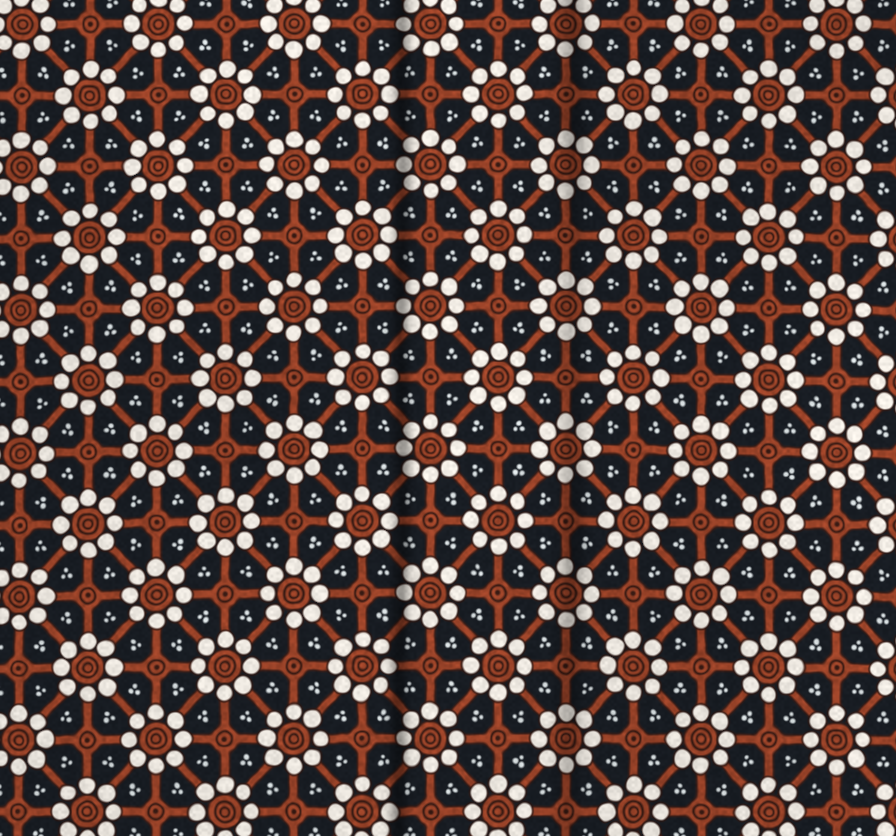
Reproduce this pattern procedurally as a Shadertoy shader.

```glsl
// Printed cotton: a lattice of eight-petal rosettes and small rings joined by rust bars.
#define COLUMNS 13.24
#define ROWS 11.675
#define PETAL_RING 0.39
#define PETAL_RADIUS 0.119
#define DISC_RADIUS 0.235
#define NODE_RADIUS 0.185
#define BAR_HALF_WIDTH 0.055
#define CREASE_X 0.447
#define NAVY vec3(0.092, 0.110, 0.135)
#define BROWN vec3(0.225, 0.110, 0.085)
#define RUST vec3(0.610, 0.265, 0.160)
#define CREAM vec3(0.935, 0.915, 0.885)

const float PI = 3.14159265;

float hash(vec2 p) {
    return fract(sin(dot(p, vec2(127.1, 311.7))) * 43758.5453);
}

float noise(vec2 p) {
    vec2 i = floor(p), f = fract(p);
    f = f * f * (3.0 - 2.0 * f);
    return mix(mix(hash(i), hash(i + vec2(1, 0)), f.x),
               mix(hash(i + vec2(0, 1)), hash(i + vec2(1, 1)), f.x), f.y);
}

// Nearest lattice point whose coordinates have an even sum.
vec2 nearestSite(vec2 g) {
    vec2 d = floor(vec2(g.x + g.y, g.x - g.y) * 0.5 + 0.5);
    return vec2(d.x + d.y, d.x - d.y);
}

float smoothMin(float a, float b, float k) {
    float h = max(k - abs(a - b), 0.0) / k;
    return min(a, b) - h * h * k * 0.25;
}

float ring(float r, float radius, float halfWidth) {
    return abs(r - radius) - halfWidth;
}

float bump(float x, float width) {
    return exp(-x * x / (width * width));
}

// Lattice coordinates: cloth pulled at the crease and bowed up at the middle.
vec2 clothCoords(vec2 uv) {
    float leftColumns = mix(13.02, 13.17, uv.y);
    float x = uv.x - CREASE_X;
    float column = 5.557 + x * (x < 0.0 ? leftColumns : COLUMNS);
    float c = 2.0 * uv.x - 1.0;
    float bow = 0.075 * (1.0 - c * c) * sin(PI * uv.y);
    return vec2(column, (1.0 - uv.y) * ROWS - 0.34 + bow);
}

// Eight petals, each slightly different in size and place.
float petals(vec2 p, vec2 id) {
    float sector = mod(floor(atan(p.y, p.x) / (PI / 4.0) + 0.5), 8.0);
    float angle = sector * PI / 4.0;
    vec2 seed = id + sector * vec2(0.37, 0.71);
    vec2 jitter = (vec2(hash(seed), hash(seed + 5.3)) - 0.5) * 0.026;
    vec2 center = PETAL_RING * vec2(cos(angle), sin(angle)) + jitter;
    return length(p - center) - PETAL_RADIUS * mix(0.92, 1.08, hash(seed + 9.1));
}

// Three seed dots in each quarter around a node.
float seeds(vec2 q, vec2 id) {
    vec2 side = vec2(q.x < 0.0 ? -1.0 : 1.0, q.y < 0.0 ? -1.0 : 1.0);
    vec2 seed = id + side * 0.23;
    vec2 p = q - side * vec2(0.31, 0.325);
    float turn = 0.5 + (hash(seed) - 0.5) * 1.2;
    float d = 1.0;
    for (int i = 0; i < 3; i++) {
        float angle = turn + float(i) * 2.0 * PI / 3.0;
        float radius = mix(0.027, 0.040, hash(seed + float(i) * 1.7));
        d = min(d, length(p - 0.058 * vec2(cos(angle), sin(angle))) - radius);
    }
    return d;
}

void mainImage(out vec4 fragColor, in vec2 fragCoord) {
    vec2 uv = fragCoord / iResolution.xy;
    vec2 g = clothCoords(uv);
    g += 0.022 * (vec2(noise(g * 7.0), noise(g * 7.0 + 31.0)) - 0.5);
    float soft = max(0.022, 0.9 * COLUMNS / iResolution.x);

    // Offsets from the nearest rosette and node, in units of column width
    vec2 aspect = vec2(1.0, COLUMNS / ROWS * iResolution.y / iResolution.x);
    vec2 rosetteId = nearestSite(g);
    vec2 nodeId = nearestSite(g - vec2(1, 0)) + vec2(1, 0);
    vec2 p = (g - rosetteId) * aspect;
    vec2 q = (g - nodeId) * aspect;
    float r = length(p), s = length(q);

    // Rust bars, nodes and rosette discs
    vec2 a = abs(p);
    float diagonal = abs(dot(a, normalize(vec2(aspect.y, -1.0))));
    float bars = min(min(a.x, a.y), diagonal + 0.006) - BAR_HALF_WIDTH;
    bars = max(bars, 0.31 - r);
    float rust = min(smoothMin(bars, s - NODE_RADIUS, 0.06), r - DISC_RADIUS);
    vec3 color = mix(NAVY, BROWN, smoothstep(0.05, 0.0, rust));
    vec3 dye = RUST * mix(0.90, 1.09, noise(g * 17.0));
    color = mix(color, dye, smoothstep(soft, -soft, rust));

    // Dark rings and node dots
    float ink = min(ring(r, 0.145, 0.017), ring(r, 0.066, 0.015));
    ink = min(ink, min(ring(s, 0.108, 0.016), s - 0.036));
    color = mix(color, BROWN * 0.75, 0.9 * smoothstep(soft, -soft, ink));

    // Cream petals and seed dots
    float petal = petals(p, rosetteId);
    color = mix(color, BROWN * 0.75, 0.8 * smoothstep(0.05, 0.01, petal));
    color = mix(color, CREAM, smoothstep(soft, -soft, petal));
    color = mix(color, CREAM * vec3(0.91, 0.96, 1.0), smoothstep(soft, -soft, seeds(q, nodeId)));

    // Creases, uneven light and cloth grain
    float wander = 0.006 * (noise(vec2(uv.y * 5.0, 2.0)) - 0.5);
    float shade = 1.0 - 0.38 * bump(uv.x - CREASE_X - wander, 0.010);
    shade -= 0.28 * bump(uv.x - 0.637 - wander, 0.015) * mix(0.6, 1.1, noise(uv.yy * 6.0));
    shade *= mix(0.95, 1.04, noise(uv * 4.0));
    float grain = noise(uv * vec2(300.0, 280.0)) - 0.5;
    fragColor = vec4(color * shade * (1.0 + 0.09 * grain) + 0.012 * grain, 1.0);
}
```
